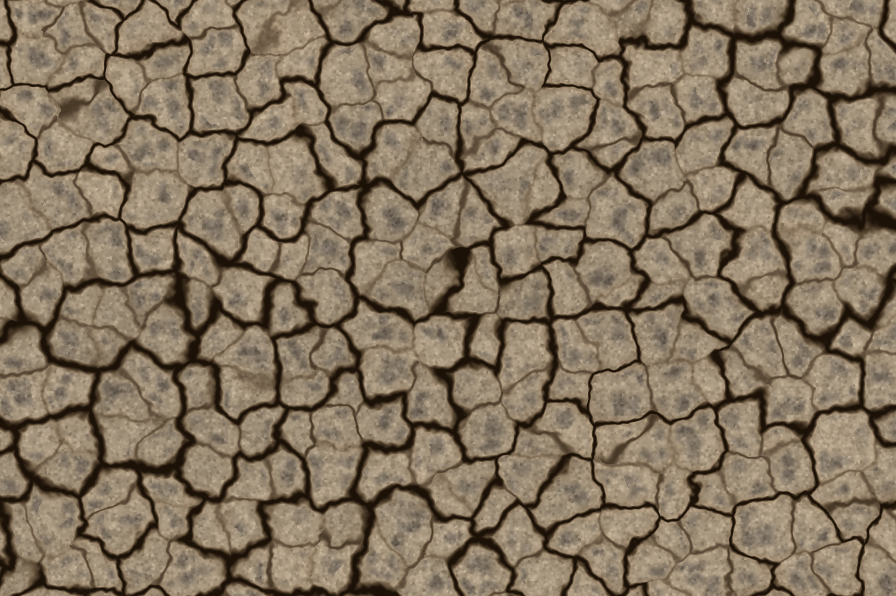
Write a Shadertoy shader that draws this texture.

```glsl
vec2 hash2(vec2 p) {
    vec3 q = fract(p.xyx * vec3(.1031, .1030, .0973));
    q += dot(q, q.yzx + 33.33);
    return fract((q.xx + q.yz) * q.zy);
}

vec2 seedOf(vec2 id) { return id + .08 + .84 * hash2(id + 57.); }

// Distance reduced by a random weight, which curves the borders into lobes
float reach(vec2 p, vec2 id) {
    return length(p - seedOf(id)) - .22 * hash2(id + 191.).x;
}

// Cellular noise: distance to the nearest seed and that seed's random value
vec2 cells(vec2 p) {
    vec2 base = floor(p), best = vec2(9.);
    for (int y = -1; y <= 1; y++)
    for (int x = -1; x <= 1; x++) {
        vec2 id = base + vec2(x, y);
        float d = length(p - seedOf(id));
        if (d < best.x) best = vec2(d, hash2(id + 311.).y);
    }
    return best;
}

// Large plate that a small clod belongs to
vec2 plateOf(vec2 id) {
    vec2 p = seedOf(id) * .5, base = floor(p), plate = base;
    float nearest = 9.;
    for (int y = -1; y <= 1; y++)
    for (int x = -1; x <= 1; x++) {
        vec2 c = base + vec2(x, y);
        float d = length(p - seedOf(c + 400.) + 400.);
        if (d < nearest) { nearest = d; plate = c; }
    }
    return plate;
}

vec2 waves(vec2 p) {
    vec2 sum = vec2(0.);
    float amp = 1.;
    for (int i = 0; i < 5; i++) {
        p = mat2(.8, .6, -.6, .8) * p * 1.8 + 2.7;
        sum += amp * sin(p.yx + 1.3 * sin(p));
        amp *= .54;
    }
    return sum;
}

// x: distance to a plate border, y: to a clod border inside the plate,
// z: strength of that inner border, w: random tint of the clod
vec4 cracks(vec2 p) {
    vec2 base = floor(p), home = base;
    float nearest = 9.;
    for (int y = -1; y <= 1; y++)
    for (int x = -1; x <= 1; x++) {
        vec2 id = base + vec2(x, y);
        float d = reach(p, id);
        if (d < nearest) { nearest = d; home = id; }
    }
    vec2 plate = plateOf(home);
    float outer = 3., inner = 3., strength = 0.;
    for (int y = -2; y <= 2; y++)
    for (int x = -2; x <= 2; x++) {
        vec2 id = base + vec2(x, y);
        if (id == home) continue;
        float gap = .5 * (reach(p, id) - nearest);
        if (plateOf(id) != plate) outer = min(outer, gap);
        else if (gap < inner) {
            inner = gap;
            strength = hash2(id + home + 83.).x;
        }
    }
    return vec4(outer, inner, strength, hash2(home + 29.).x);
}

// Soft speckle around zero
float grain(vec2 p) {
    vec2 c = cells(p);
    return (c.y - .5) * smoothstep(.9, .1, c.x);
}

void mainImage(out vec4 fragColor, in vec2 fragCoord) {
    vec2 uv = fragCoord / iResolution.y;
    vec2 p = uv * 13. + 20.;
    vec2 drift = waves(p * .2);
    vec2 q = p + .09 * waves(p * 1.6);
    vec4 crack = cracks(q);
    float edge = min(crack.x, crack.y + .06);

    // Dry soil with grey damp spots away from the borders
    vec2 spot = cells(q * 2.2 + 70.);
    float damp = smoothstep(.62, .12, spot.x) * smoothstep(.05, .65, spot.y);
    damp *= smoothstep(.07, .27, edge);
    vec3 soil = mix(vec3(.655, .59, .495), vec3(.43, .39, .345), .85 * damp);
    soil = mix(soil, vec3(.57, .48, .37), .45 * smoothstep(.22, .06, edge));
    soil *= .99 + .07 * (crack.w - .5) + .018 * drift.y;

    // Grit
    float grit = grain(uv * 165.) + .7 * grain(uv * 75. + 9.);
    soil += .17 * grit * vec3(1., .97, .9);

    // Hairline cracks within plates
    float hair = smoothstep(.065, .005, crack.y);
    soil = mix(soil, vec3(.24, .18, .115), hair * (.2 + .7 * crack.z));

    // Deep cracks between plates, with brown walls
    float width = max(.035, .064 + .018 * drift.x + .012 * grit);
    soil = mix(soil, vec3(.36, .29, .205), smoothstep(width * 1.7, width * .9, crack.x));
    soil = mix(soil, vec3(.105, .065, .025), smoothstep(width * 1.2, width * .25, crack.x));

    fragColor = vec4(clamp(soil, 0., 1.), 1.);
}
```
